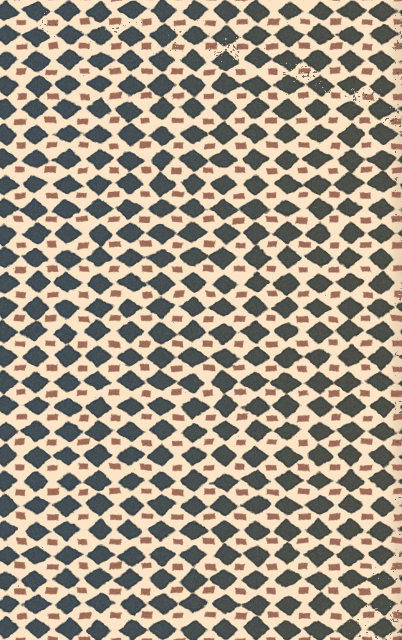
This pattern is drawn by a Shadertoy shader. Its source:

```glsl
const vec2 REPEATS = vec2(12.79, 25.88);    // across, down
const vec2 GRID_SHIFT = vec2(0.34, 0.06);   // in cells
const float ROW_PITCH = 0.787;              // relative to column pitch
const vec2 DIAMOND_HALF = vec2(0.462, 0.352);
const vec2 BRICK_HALF = vec2(0.165, 0.092);
const vec2 BRICK_OFFSET = vec2(0.5, 0.355);
const float CORNER_JITTER = 0.11;
const float CENTRE_JITTER = 0.07;
const float CORNER_ROUND = 0.026;
const float EDGE_WOBBLE = 0.055;
const vec3 PAPER = vec3(0.99, 0.90, 0.78);
const vec3 AGED_PAPER = vec3(0.90, 0.81, 0.69);
const vec3 INK_LEFT = vec3(0.265, 0.310, 0.335);
const vec3 INK_RIGHT = vec3(0.300, 0.312, 0.285);
const vec3 BRICK = vec3(0.60, 0.40, 0.325);
const vec3 GRIME = vec3(0.34, 0.32, 0.29);

vec2 hash2(vec2 p) {
    vec3 q = fract(p.xyx * vec3(0.1031, 0.1030, 0.0973));
    q += dot(q, q.yzx + 33.33);
    return fract((q.xx + q.yz) * q.zy);
}

vec2 jitter(vec2 p) { return hash2(p) - 0.5; }

float noise(vec2 p) {
    vec2 i = floor(p), f = fract(p);
    f = f * f * (3.0 - 2.0 * f);
    float a = mix(hash2(i).x, hash2(i + vec2(1, 0)).x, f.x);
    float b = mix(hash2(i + vec2(0, 1)).x, hash2(i + vec2(1, 1)).x, f.x);
    return mix(a, b, f.y);
}

vec2 diamondCorner(int i, vec2 id, vec2 halfSize) {
    float angle = float(i % 4) * 1.570796;
    vec2 wander = jitter(id * 5.0 + float(i % 4) * 17.0 + 200.0);
    return halfSize * vec2(cos(angle), sin(angle)) + CORNER_JITTER * wander;
}

// Uneven four-sided lozenge, blended from its edge half-planes
float diamondDistance(vec2 p, vec2 id, vec2 halfSize) {
    float sum = 0.0;
    for (int i = 0; i < 4; i++) {
        vec2 a = diamondCorner(i, id, halfSize);
        vec2 side = diamondCorner(i + 1, id, halfSize) - a;
        float d = dot(p - a, normalize(vec2(side.y, -side.x)));
        sum += exp(clamp(d / CORNER_ROUND, -60.0, 60.0));
    }
    return CORNER_ROUND * log(sum + 1e-20);
}

// Small slanted block with uneven size
float brickDistance(vec2 p, vec2 id) {
    vec2 lean = jitter(id + 71.0);
    p += p.yx * lean * vec2(0.5, 0.22);
    vec2 halfSize = BRICK_HALF * (1.0 + vec2(0.32, 0.28) * jitter(id + 137.0));
    vec2 q = abs(p) - halfSize;
    return length(max(q, 0.0)) + min(max(q.x, q.y), 0.0);
}

void mainImage(out vec4 fragColor, in vec2 fragCoord) {
    vec2 uv = fragCoord / iResolution.xy;
    uv.y = 1.0 - uv.y;
    vec2 pitch = vec2(1.0, ROW_PITCH);
    vec2 grid = uv * REPEATS + GRID_SHIFT;
    vec2 p = grid * pitch;
    float soft = max(REPEATS.x / iResolution.x, 0.03);

    // Nearest diamonds and bricks
    float diamond = 1e3, brick = 1e3;
    vec2 halfSize = DIAMOND_HALF * mix(0.985, 1.025, uv.x);
    for (int y = -1; y <= 1; y++) {
        for (int x = -1; x <= 1; x++) {
            vec2 id = floor(grid) + vec2(x, y);
            float rowShift = 0.08 * jitter(vec2(id.y, 9.0)).x;
            vec2 local = p - (id + 0.5) * pitch - vec2(rowShift, 0.0);
            vec2 scale = 1.0 + 0.09 * jitter(id + 53.0);
            diamond = min(diamond, diamondDistance(
                local - CENTRE_JITTER * jitter(id + 11.0), id, halfSize * scale));
            brick = min(brick, brickDistance(
                local - BRICK_OFFSET - CENTRE_JITTER * jitter(id + 31.0), id));
        }
    }

    // Hand-cut edges
    float fine = noise(p * 19.0) - 0.5;
    diamond += EDGE_WOBBLE * (noise(p * 7.0) - 0.5 + 0.45 * fine);
    brick += 0.4 * EDGE_WOBBLE * (noise(p * 9.0 + 40.0) - 0.5 + fine);
    float diamondMask = 1.0 - smoothstep(-soft, soft, diamond);
    float brickMask = 1.0 - smoothstep(-soft, soft, brick);

    // Paper, then the two inks
    float grain = noise(p * 32.0) - 0.5;
    vec3 color = mix(PAPER, AGED_PAPER, 0.8 * smoothstep(0.955, 1.0, uv.x));
    color += 0.012 * grain;
    color = mix(color, BRICK + 0.06 * grain, 0.96 * brickMask);
    vec3 ink = mix(INK_LEFT, INK_RIGHT, smoothstep(0.1, 0.9, uv.x));
    float rim = smoothstep(-0.085, -0.035, diamond);
    ink += 0.05 * grain + 0.02 * fine - 0.045 * rim;
    color = mix(color, ink, diamondMask);

    // Scuffed diagonal band, worn right edge and lower corner
    float bandOffset = (uv.y - 0.025 - 0.16 * uv.x * uv.x) / 0.03;
    float wear = exp(-bandOffset * bandOffset) * mix(0.55, 1.0, uv.x);
    wear = max(wear, 0.8 * smoothstep(0.96, 1.0, uv.x));
    wear = max(wear, 0.85 * smoothstep(1.72, 1.98, uv.x + uv.y));
    wear *= smoothstep(0.25, 0.75, noise(p * 1.7 + 8.0));
    float crumbs = 0.65 * noise(p * vec2(13.0, 17.0) + 90.0) + 0.35 * noise(p * 29.0);
    float specks = smoothstep(0.0, 0.1, crumbs - 0.90 + 0.32 * wear);
    float chips = smoothstep(0.0, 0.1, 0.07 + 0.24 * wear - crumbs);
    color = mix(color, GRIME, 0.8 * specks * (1.0 - diamondMask));
    color = mix(color, AGED_PAPER, 0.75 * chips * max(diamondMask, brickMask));

    fragColor = vec4(clamp(color, 0.0, 1.0), 1.0);
}
```
